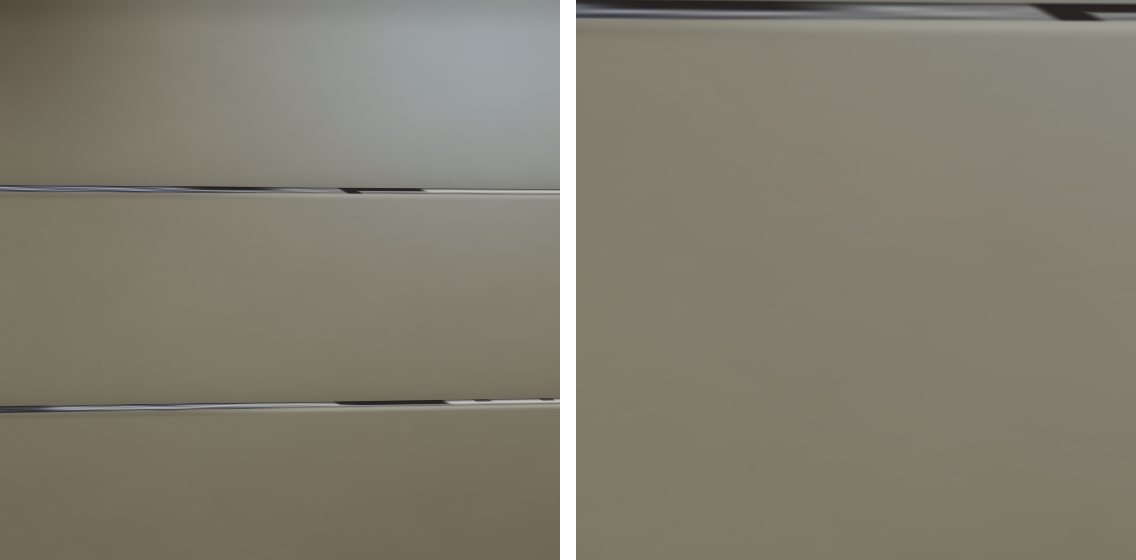
Left: the whole. Right: its middle third, enlarged.
Give the GLSL for this texture, as a three.js fragment shader.

```glsl
// Three satin beige metal panels stacked down the canvas, split by two thin polished seams.
// Broad gradients light the panels; each seam is a tilted strip with layered-sine
// streaks, dark reflected patches and a pale lip along its lower edge.

#define TAN_METAL vec3(0.500, 0.475, 0.405)
#define SHADE_METAL vec3(0.435, 0.410, 0.335)
#define SHEEN vec3(0.615, 0.640, 0.650)
#define CORNER_SHADE vec3(0.320, 0.285, 0.235)
#define STEEL vec3(0.520, 0.525, 0.520)
#define GLINT vec3(0.780, 0.780, 0.740)
#define SEAM_DARK vec3(0.135, 0.120, 0.115)
#define LIP vec3(0.640, 0.635, 0.595)
#define SEAM_HALF 0.0066
#define GRAIN 0.006

varying vec2 vUv;

// Soft-ended interval: 1 between a and b, 0 outside.
float span(float x, float a, float b, float soft) {
  return smoothstep(a - soft, a + soft, x) * (1.0 - smoothstep(b - soft, b + soft, x));
}

float bell(float x, float center, float width) {
  float t = (x - center) / width;
  return exp(-t * t);
}

// Layered sines, each octave turned and bent by the one before.
float mottle(vec2 p) {
  float sum = 0.0;
  float amp = 0.5;
  for (int i = 0; i < 4; i++) {
    sum += amp * sin(p.x + 1.3 * sin(p.y)) * cos(p.y + 0.7 * sin(p.x));
    p = mat2(1.6, 1.2, -1.2, 1.6) * p + 1.7;
    amp *= 0.55;
  }
  return sum;
}

vec3 panelColor(vec2 p) {
  float lit = smoothstep(-0.05, 0.5, p.y) * (0.72 + 0.28 * smoothstep(0.0, 0.4, p.x));
  lit += 0.18 * bell(p.x, 0.42, 0.3) * (1.0 - p.y);
  vec3 color = mix(SHADE_METAL, TAN_METAL, lit);

  // Cool sheen at upper right, dim corner and top edge.
  vec2 glow = (p - vec2(0.88, 0.91)) / vec2(0.46, 0.32);
  color = mix(color, SHEEN, exp(-dot(glow, glow)));
  vec2 corner = (p - vec2(-0.03, 1.04)) / vec2(0.24, 0.25);
  color = mix(color, CORNER_SHADE, 0.8 * exp(-dot(corner, corner)));
  color *= 1.0 - 0.09 * smoothstep(0.94, 1.0, p.y);

  // Faint clouding and fine horizontal brushing.
  color += GRAIN * mottle(p * vec2(17.0, 21.0));
  color += 0.5 * GRAIN * mottle(p * vec2(60.0, 230.0));
  return color;
}

// Height of the seam at x; the upper one falls to the right, the lower one rises.
float seamHeight(float x, float lower) {
  return mix(0.6635 - 0.0065 * x, 0.2685 + 0.0155 * x, lower);
}

vec3 addSeam(vec3 color, vec2 p, float lower) {
  float d = (p.y - seamHeight(p.x, lower)) / SEAM_HALF;
  float slant = p.x + 0.012 * d;
  float right = smoothstep(0.28, 0.6, p.x);

  // Shaded panel edge above, pale rounded lip and soft shadow below.
  color *= 1.0 - 0.13 * exp(-max(d, 0.0) * 0.35) * step(0.0, d);
  color *= 1.0 - 0.10 * bell(d, -1.7, 0.8) * (1.0 - right);
  color = mix(color, LIP, mix(0.12, 0.8, right) * bell(d, -1.25, 0.65));

  // Polished strip with streaks that drift slowly across its width.
  float wave = sin(5.5 * d + 38.0 * p.x + 4.0 * lower + 0.8 * sin(23.0 * p.x));
  wave += 0.5 * sin(9.0 * d - 61.0 * p.x);
  vec3 strip = STEEL + 0.11 * wave * (1.0 - 0.7 * right);
  strip = mix(strip, strip * vec3(0.88, 0.90, 1.0), 1.0 - right);
  strip = mix(strip, SEAM_DARK, 0.65 * bell(d, 0.75, 0.3));
  strip = mix(strip, SEAM_DARK, (0.55 - 0.3 * right) * bell(d, -0.65, 0.25));

  // Upper reflections: a tapered shadow, then a gap and a long dark run.
  float taper = span(slant, 0.34, 0.49, 0.04) * smoothstep(-0.3, 0.2, d);
  float longRun = span(slant, 0.615, 0.76, 0.007);
  float bite = span(slant, 0.612, 0.638, 0.005);
  float upperDark = max(taper, max(longRun * smoothstep(-0.2, 0.15, d), bite));

  // Lower reflections: a dark left end, a solid run and broken dashes.
  float leftEnd = 0.65 * (1.0 - smoothstep(0.05, 0.12, slant));
  float solid = span(slant, 0.605, 0.80, 0.005) * smoothstep(-0.45, -0.1, d);
  float dash = smoothstep(0.35, 0.65, sin(73.0 * slant + 1.2 * sin(31.0 * p.x)));
  dash *= smoothstep(0.81, 0.83, p.x) * smoothstep(0.0, 0.3, d) * 0.75;
  float lowerDark = max(leftEnd, max(solid, dash));

  // Bright reflected lines.
  float upperGlint = smoothstep(0.75, 0.77, slant) * bell(d, 0.05, 0.38);
  float lowerGlint = span(slant, 0.10, 0.62, 0.03) * bell(d, 0.25 * sin(17.0 * p.x), 0.3);
  lowerGlint = max(0.65 * lowerGlint, smoothstep(0.79, 0.81, slant) * bell(d, 0.0, 0.45));
  strip = mix(strip, SEAM_DARK, 0.95 * mix(upperDark, lowerDark, lower));
  strip = mix(strip, GLINT, 0.9 * mix(upperGlint, lowerGlint, lower) * (1.0 - lower * dash));

  float halfWidth = mix(0.95, 0.78, right);
  return mix(color, strip, 1.0 - smoothstep(halfWidth - 0.18, halfWidth + 0.18, abs(d)));
}

void main() {
  vec3 color = panelColor(vUv);
  for (int i = 0; i < 2; i++) color = addSeam(color, vUv, float(i));
  gl_FragColor = vec4(clamp(color, 0.0, 1.0), 1.0);
}
```
